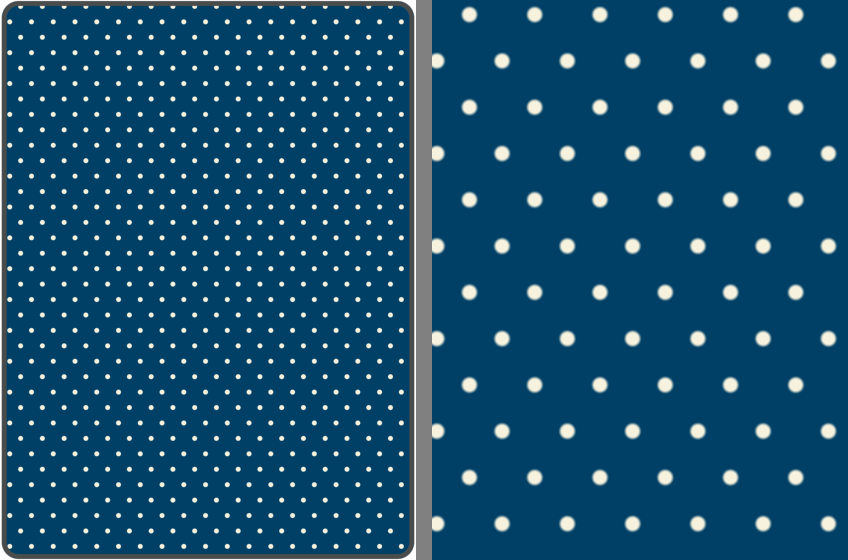
Left, the full canvas; right, a detail of the centre.
Give the GLSL for this pattern, as a WebGL 2 fragment shader.

```glsl
#version 300 es
precision highp float;
// Staggered cream polka dots on navy, inside a rounded grey frame on white.

uniform vec2 u_resolution;
out vec4 fragColor;

float roundedBox(vec2 p, vec2 halfSize, float radius) {
  vec2 q = abs(p) - halfSize + radius;
  return length(max(q, 0.0)) + min(max(q.x, q.y), 0.0) - radius;
}

// Distance to the nearest lattice point, one per cell.
float latticeDistance(vec2 p, vec2 cell) {
  return length((fract(p / cell + 0.5) - 0.5) * cell);
}

// Antialiased coverage of the inside of a distance field.
float coverage(float d, float softness) {
  return smoothstep(0.5, -0.5, d / softness);
}

void main() {
  // Canvas height is one unit.
  vec2 p = gl_FragCoord.xy / u_resolution.y;
  vec2 canvas = u_resolution / u_resolution.y;
  float softness = max(1.6 / u_resolution.y, 0.0025);

  vec3 white = vec3(1.0);
  vec3 navy = vec3(0.0, 0.25, 0.40);
  vec3 cream = vec3(0.965, 0.95, 0.87);
  vec3 grey = vec3(0.29, 0.30, 0.30);

  // Two interleaved lattices form the staggered rows.
  vec2 cell = vec2(0.03885, 0.0551);
  vec2 q = p - vec2(0.0174, 0.0243);
  float dots = min(latticeDistance(q, cell), latticeDistance(q - 0.5 * cell, cell)) - 0.0044;

  // The last column stops short of the right side of the frame.
  dots = max(dots, p.x - canvas.x + 0.0165);
  vec3 color = mix(navy, cream, coverage(dots, softness));

  // Frame band, then the white margin and corners outside it.
  float panel = roundedBox(p - 0.5 * canvas, 0.5 * canvas - vec2(0.0031, 0.0018), 0.030);
  color = mix(grey, color, coverage(panel + 0.0088, softness));
  color = mix(white, color, coverage(panel, softness));

  fragColor = vec4(color, 1.0);
}
```
